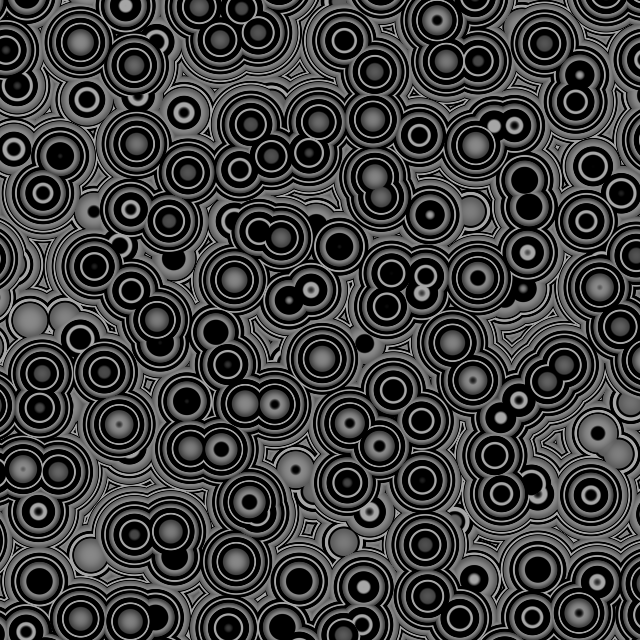
A Shadertoy shader for this pattern:

```glsl
// Overlapping families of concentric rings around scattered seeds.
// Every seed is a rounded cone with its own base height; the lowest one wins,
// and the resulting height is cut into repeating grey, black and bright bands.

const float GRID = 12.6;             // seed cells per canvas height
const float JITTER = 0.92;           // scatter of a seed inside its cell
const float SLOPE = 110.0;           // band cycles per canvas unit, far out
const float ROUNDING = 0.08;         // radius of the rounded cone tip
const float GREY_INNER = 0.54;       // tone at the inner rim of a wide band
const float GREY_OUTER = 0.26;       // tone at its outer rim
const float BRIGHT = 0.65;           // tone of the thin band

// Three random values per cell, without sine
vec3 hash3(vec2 cell) {
    vec3 q = fract(cell.xyx * vec3(0.1031, 0.1030, 0.0973));
    q += dot(q, q.yxz + 33.33);
    return fract((q.xxy + q.yzz) * q.zyx);
}

// Most seeds lie low and grow large; the rest peep out as small discs
float baseHeight(float rnd) {
    return rnd < 0.7 ? rnd * 1.2 : 1.4 + (rnd - 0.7) * 4.0;
}

// Lowest cone at p: x = height in cycles, y = height change per canvas unit
vec2 ringField(vec2 p, float grid, float slope, float rounding) {
    vec2 home = floor(p * grid);
    vec2 lowest = vec2(1e5, 0.0);
    for (int j = -2; j <= 2; j++) {
        for (int i = -2; i <= 2; i++) {
            vec2 cell = home + vec2(i, j);
            vec3 rnd = hash3(cell + 71.0);
            vec2 seed = (cell + 0.5 + JITTER * (rnd.xy - 0.5)) / grid;
            float dist = length(p - seed);
            float cone = length(vec2(dist, rounding));
            float height = baseHeight(rnd.z) + slope * (cone - rounding);
            if (height < lowest.x) lowest = vec2(height, slope * dist / cone);
        }
    }
    return lowest;
}

// Soft-edged band between two phases
float band(float phase, float start, float end, float soft) {
    return smoothstep(start - soft, start + soft, phase)
         - smoothstep(end - soft, end + soft, phase);
}

// One cycle: wide fading grey, black, thin bright line, black.
// Low cycles keep more black, high ones fill up with grey.
float ringTone(float height, float soft) {
    float phase = fract(height);
    float fill = smoothstep(1.5, 2.3, height);
    float greyEnd = mix(0.43, 0.62, fill);
    float grey = mix(GREY_INNER, GREY_OUTER + 0.1 * fill,
                     smoothstep(0.1, greyEnd, phase));
    return grey * band(phase, 0.1, greyEnd, soft)
         + BRIGHT * band(phase, mix(0.67, 0.72, fill),
                         mix(0.77, 0.9, fill), soft);
}

void mainImage(out vec4 fragColor, in vec2 fragCoord) {
    float pixel = 1.0 / iResolution.y;
    vec2 field = ringField(fragCoord * pixel, GRID, SLOPE, ROUNDING);

    // Height change across one pixel sets the edge softness
    float soft = clamp(0.5 * field.y * pixel, 0.03, 0.1);

    fragColor = vec4(vec3(ringTone(field.x, soft)), 1.0);
}
```
